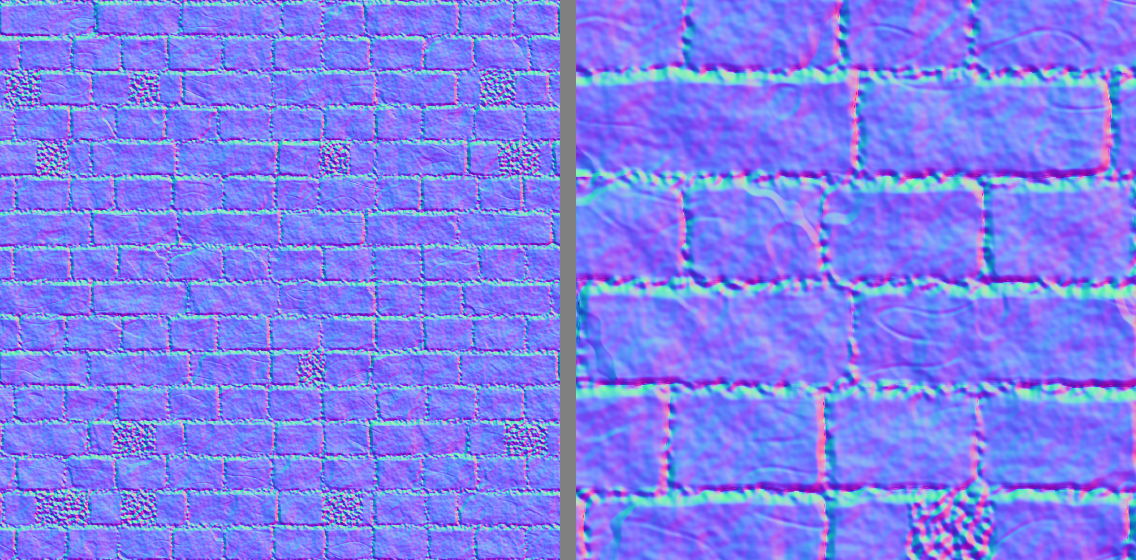
Left, the full canvas; right, a detail of the centre.
Reproduce this texture map procedurally as a WebGL 1 fragment shader.

```glsl
precision highp float;
uniform vec2 u_resolution;

const float ROWS = 16.0;
const float STRETCHERS = 6.0;             // bricks per odd row
const float HEADERS = 11.0;               // bricks per even row
const float STRETCHER_PHASE = -0.04;
const float HEADER_PHASE = 0.32;
const float JOINT_JITTER = 0.16;
const float SPLIT_CHANCE = 0.13;
const float CHIP_CHANCE = 0.42;
const float PITTED_CHANCE = 0.3;
const vec2 GAP_LOW = vec2(0.0055, 0.0025);  // mortar left of and below a brick
const vec2 GAP_HIGH = vec2(0.003, 0.0078);  // mortar right of and above a brick
const float CORNER_RADIUS = 0.006;
const float BRICK_DEPTH = 0.004;
const float BEVEL_BOTTOM = 0.0045;
const float BEVEL_TOP = 0.0078;
const float FACE_TILT = 0.06;
const float FACE_GRAIN = 0.16;
const float PITTED_GRAIN = 1.25;
const float MORTAR_GRAIN = 1.0;
const float SAMPLE_STEP = 0.0009;

struct Brick { vec2 center; vec2 halfSize; vec2 id; };

float hash(vec2 p) {
  vec3 q = fract(p.xyx * 0.1031);
  q += dot(q, q.yzx + 33.33);
  return fract((q.x + q.y) * q.z);
}

float gradientDot(vec2 cell, vec2 f, vec2 corner, vec2 freq) {
  float angle = 6.2832 * hash(mod(cell + corner, freq) + freq.yx * 0.7);
  return dot(vec2(cos(angle), sin(angle)), f - corner);
}

// Gradient noise that tiles over the unit square
float noise(vec2 uv, vec2 freq) {
  vec2 p = uv * freq, i = floor(p), f = p - i;
  vec2 w = f * f * f * (f * (f * 6.0 - 15.0) + 10.0);
  float low = mix(gradientDot(i, f, vec2(0, 0), freq), gradientDot(i, f, vec2(1, 0), freq), w.x);
  float high = mix(gradientDot(i, f, vec2(0, 1), freq), gradientDot(i, f, vec2(1, 1), freq), w.x);
  return mix(low, high, w.y);
}

// Noise scaled so that its slope is independent of frequency
float bump(vec2 uv, float freq) { return noise(uv, vec2(freq)) / freq; }

float jointAt(float i, float row, float count) {
  return i + JOINT_JITTER * (hash(vec2(mod(i, count), row + 41.0)) - 0.5);
}

Brick brickAt(vec2 p) {
  float row = floor(p.y * ROWS), rowId = mod(row, ROWS);
  bool stretcher = mod(rowId, 2.0) > 0.5;
  float count = stretcher ? STRETCHERS : HEADERS;
  float phase = stretcher ? STRETCHER_PHASE : HEADER_PHASE;
  float x = p.x * count - phase, i = floor(x);
  if (x < jointAt(i, rowId, count)) i -= 1.0;
  else if (x >= jointAt(i + 1.0, rowId, count)) i += 1.0;
  float left = jointAt(i, rowId, count), right = jointAt(i + 1.0, rowId, count);
  vec2 id = vec2(mod(i, count), rowId);
  if (stretcher && hash(id + 63.0) < SPLIT_CHANCE) {
    float middle = mix(left, right, 0.35 + 0.3 * hash(id + 71.0));
    if (x < middle) right = middle;
    else { left = middle; id.x += 20.0; }
  }
  vec2 low = vec2((left + phase) / count, row / ROWS) + GAP_LOW;
  vec2 high = vec2((right + phase) / count, (row + 1.0) / ROWS) - GAP_HIGH;
  high.y -= 0.002 * hash(id + 5.0);
  return Brick(0.5 * (low + high), 0.5 * (high - low), id);
}

float roundedBox(vec2 p, vec2 halfSize, float radius) {
  vec2 d = abs(p) - halfSize + radius;
  return length(max(d, 0.0)) + min(max(d.x, d.y), 0.0) - radius;
}

// Broken corner: a sloping facet with a ragged rim
float chipDepth(Brick b, vec2 q, float ragged) {
  if (hash(b.id + 11.0) > CHIP_CHANCE) return 0.0;
  vec2 side = sign(vec2(hash(b.id + 23.0), hash(b.id + 31.0)) - 0.5);
  float angle = mix(0.3, 1.25, hash(b.id + 37.0));
  float size = mix(0.01, 0.028, hash(b.id + 43.0)) + 0.012 * ragged;
  float inside = size - dot(b.halfSize - q * side, vec2(cos(angle), sin(angle)));
  return min(max(inside, 0.0) * mix(0.3, 0.7, hash(b.id + 47.0)), BRICK_DEPTH);
}

// Weathered band across some of the wide bricks
float pittedBand(Brick b, vec2 q) {
  if (b.halfSize.x < 0.05 || hash(b.id + 53.0) > PITTED_CHANCE) return 0.0;
  float offset = (hash(b.id + 59.0) - 0.5) * b.halfSize.x;
  float width = mix(0.02, 0.045, hash(b.id + 67.0));
  return 1.0 - smoothstep(width, width + 0.005, abs(q.x - offset));
}

float surfaceHeight(vec2 uv) {
  float ragged = noise(uv, vec2(64.0));
  vec2 wander = vec2(noise(uv, vec2(22.0)), noise(uv + 0.37, vec2(18.0)));
  vec2 p = uv + 0.003 * wander + 0.0018 * vec2(ragged, noise(uv, vec2(80.0)));
  Brick b = brickAt(p);
  vec2 q = p - b.center;
  float edge = roundedBox(q, b.halfSize, CORNER_RADIUS);
  float bevel = mix(BEVEL_BOTTOM, BEVEL_TOP, smoothstep(-0.5, 1.0, q.y / b.halfSize.y));
  float face = 1.0 - smoothstep(-0.0015, bevel, edge);
  float pitted = pittedBand(b, q);

  // Face: tilt, undulation, creases and shallow flaking
  vec2 tilt = vec2(0.0, FACE_TILT) + 0.12 * (vec2(hash(b.id + 73.0), hash(b.id + 79.0)) - 0.5);
  float relief = BRICK_DEPTH + dot(q, tilt) + 0.12 * bump(uv, 20.0) + 0.14 * bump(uv, 46.0);
  float crease = abs(noise(uv + 0.008 * wander, vec2(13.0, 31.0)));
  float creased = smoothstep(0.0, 0.3, noise(uv + 0.61, vec2(10.0)));
  relief -= 0.0007 * creased * (1.0 - smoothstep(0.0, 0.07, crease));
  relief -= 0.0016 * smoothstep(0.27, 0.4, noise(uv + 0.19, vec2(24.0)) + 0.12 * ragged);
  relief -= chipDepth(b, q, ragged) + 0.001 * pitted;

  // Grain: fine on faces, coarse in pits and mortar
  float grain = mix(MORTAR_GRAIN, mix(FACE_GRAIN, PITTED_GRAIN, pitted), face);
  return relief * face + grain * (bump(uv, 130.0) + 0.7 * bump(uv, 220.0));
}

void main() {
  vec2 uv = gl_FragCoord.xy / u_resolution;
  vec2 e = vec2(SAMPLE_STEP, 0.0);
  vec2 slope = vec2(surfaceHeight(uv + e.xy) - surfaceHeight(uv - e.xy),
                    surfaceHeight(uv + e.yx) - surfaceHeight(uv - e.yx)) / (2.0 * SAMPLE_STEP);
  vec3 normal = normalize(vec3(-slope, 1.0));
  gl_FragColor = vec4(normal * 0.5 + 0.5, 1.0);
}
```
